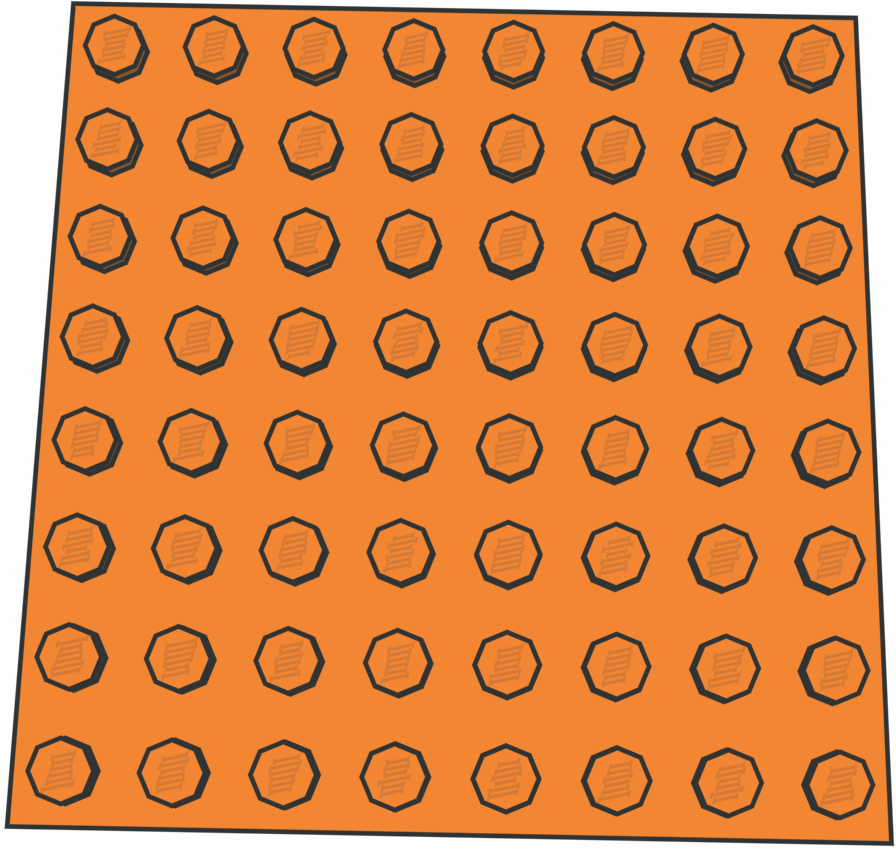
Reproduce this pattern procedurally as a Shadertoy shader.

```glsl
const vec3 ORANGE = vec3(0.95, 0.525, 0.195);
const vec3 INK = vec3(0.19, 0.20, 0.205);

float hash(vec2 p) {
    return fract(sin(dot(p, vec2(12.99, 78.23))) * 43758.5);
}

float fill(float d) {
    float aa = 0.9 / iResolution.x;
    return 1.0 - smoothstep(-aa, aa, d);
}

float stroke(float d) {
    return fill(abs(d) - 0.0026);
}

// Signed distance to the line a-b, negative on its right side
float edge(vec2 p, vec2 a, vec2 b) {
    vec2 e = normalize(b - a);
    return dot(p - a, vec2(-e.y, e.x));
}

float plate(vec2 p) {
    vec2 tl = vec2(0.082, 0.941), tr = vec2(0.955, 0.925);
    vec2 br = vec2(0.995, 0.005), bl = vec2(0.008, 0.024);
    return max(max(edge(p, tl, tr), edge(p, tr, br)),
               max(edge(p, br, bl), edge(p, bl, tl)));
}

float octagon(vec2 p, float radius) {
    p = abs(p);
    return max(dot(p, vec2(0.924, 0.383)), dot(p, vec2(0.383, 0.924))) - 0.924 * radius;
}

// Faint slanted hatching with uneven ends, in units of the stud radius
float relief(vec2 q, vec2 id) {
    q.x -= 0.2 * q.y;
    q.y -= 0.22 * q.x;
    float row = floor(q.y / 0.19);
    float reach = 0.28 + 0.17 * hash(id + row * 3.7);
    float hatch = abs(q.y - (row + 0.5) * 0.19) - 0.048;
    float rim = abs(abs(q.x) - reach) - 0.035;
    float d = max(min(hatch, rim), max(abs(q.x) - reach - 0.03, abs(q.y) - 0.57));
    return 1.0 - smoothstep(-0.03, 0.04, d);
}

void mainImage(out vec4 fragColor, in vec2 fragCoord) {
    vec2 p = fragCoord / iResolution.xy * vec2(1.0, 0.945);

    // Plate with its outline
    float d = plate(p);
    vec3 color = mix(vec3(0.995), ORANGE, fill(d));
    color = mix(color, INK, stroke(d));

    // Eight by eight studs in perspective
    for (int j = 0; j < 8; j++) {
        float t = float(j) / 7.0;
        float depth = 0.894 * t / (1.0 - 0.106 * t);
        vec2 left = mix(vec2(0.1276, 0.8945), vec2(0.0677, 0.0859), depth);
        vec2 right = mix(vec2(0.9075, 0.8828), vec2(0.9375, 0.0703), depth);
        float radius = mix(0.0325, 0.0368, depth);

        for (int i = 0; i < 8; i++) {
            vec2 center = mix(left, right, float(i) / 7.0);
            vec2 q = p - center;
            if (dot(q, q) > 0.0036) continue;

            // Base and side, shifted by the viewing angle
            vec2 shift = vec2((0.564 - center.x) * 0.0105, (0.08 - center.y) * 0.0092);
            float base = octagon(q - shift, radius);
            color = mix(color, vec3(0.53, 0.34, 0.19), fill(base));
            color = mix(color, INK, stroke(base));

            // Top face
            float top = octagon(q, radius);
            color = mix(color, ORANGE, fill(top));
            color = mix(color, vec3(0.81, 0.47, 0.22), 0.85 * relief(q / radius, vec2(i, j)));
            color = mix(color, INK, stroke(top));
        }
    }
    fragColor = vec4(color, 1.0);
}
```
